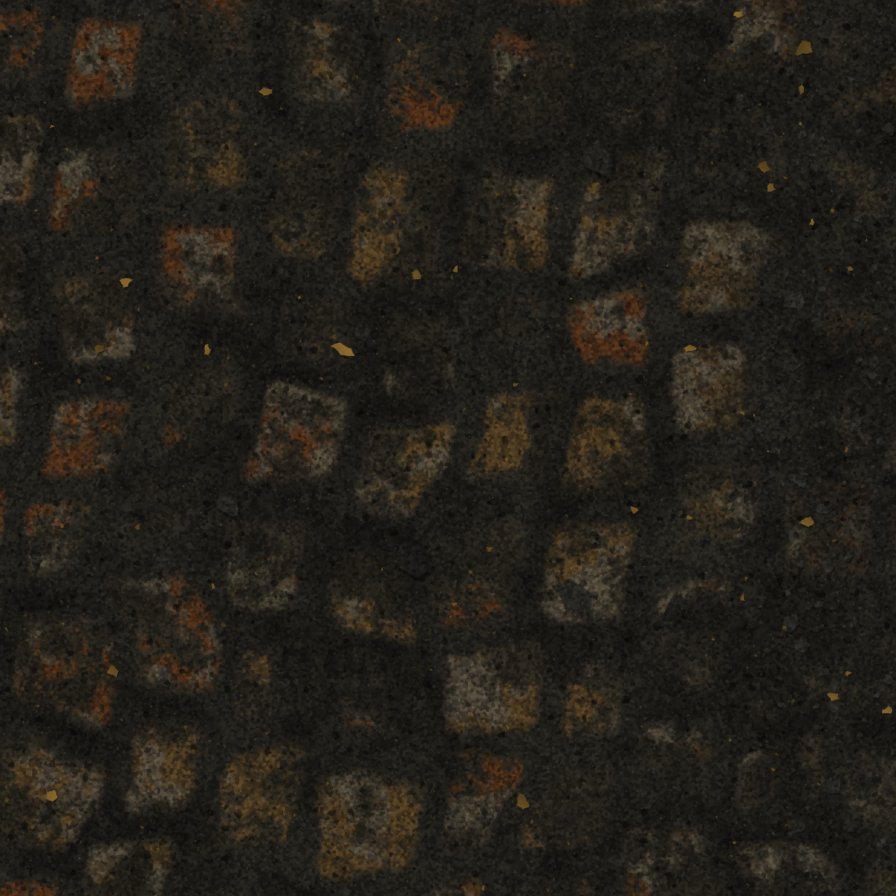
A WebGL 1 fragment shader for this texture:

```glsl
precision highp float;
// Draws worn cobbles sunk in dark soil, strewn with slate chips and ochre flecks.
uniform vec2 u_resolution;

const vec3 SOIL_DARK = vec3(0.080, 0.075, 0.067);
const vec3 SOIL_LIGHT = vec3(0.138, 0.129, 0.106);
const vec3 STONE_DULL = vec3(0.162, 0.146, 0.112);
const vec3 STONE_PALE = vec3(0.310, 0.278, 0.222);
const vec3 OCHRE = vec3(0.310, 0.228, 0.120);
const vec3 RUST = vec3(0.320, 0.175, 0.080);
const vec3 SLATE = vec3(0.142, 0.141, 0.128);
const vec3 GRIT = vec3(0.240, 0.230, 0.200);
const vec3 GOLD = vec3(0.460, 0.350, 0.150);

float hash(vec2 c) {
  vec3 q = fract(c.xyx * 0.1031);
  q += dot(q, q.yzx + 33.33);
  return fract((q.x + q.y) * q.z);
}

vec2 hash2(vec2 c) {
  return vec2(hash(c), hash(c + 57.3));
}

vec2 direction(float angle) {
  return vec2(cos(angle), sin(angle));
}

// Smooth cellular noise: random values spread from jittered cell points.
float cellNoise(vec2 p) {
  vec2 home = floor(p);
  float total = 0.0, weights = 0.0;
  for (int y = -1; y <= 1; y++) {
    for (int x = -1; x <= 1; x++) {
      vec2 cell = home + vec2(x, y);
      vec2 away = p - cell - hash2(cell);
      float weight = exp(-6.0 * dot(away, away));
      total += weight * hash(cell + 21.7);
      weights += weight;
    }
  }
  return total / weights;
}

float layeredNoise(vec2 p) {
  float sum = 0.0, total = 0.0, amplitude = 1.0;
  for (int i = 0; i < 5; i++) {
    sum += amplitude * cellNoise(p);
    total += amplitude;
    amplitude *= 0.68;
    p = mat2(1.7, 1.2, -1.2, 1.7) * p + 13.1;
  }
  return clamp(0.5 + 1.8 * (sum / total - 0.5), 0.0, 1.0);
}

float roundedBox(vec2 p, vec2 halfSize, float radius) {
  vec2 q = abs(p) - halfSize + radius;
  return length(max(q, 0.0)) + min(max(q.x, q.y), 0.0) - radius;
}

// Irregular five-sided shard.
float shard(vec2 p, float size, vec2 seed) {
  float d = -1.0;
  float turn = 6.2832 * hash(seed + 3.7);
  for (int i = 0; i < 5; i++) {
    vec2 key = seed + float(i) * 7.9;
    float angle = turn + 1.2566 * float(i) + 0.7 * hash(key);
    d = max(d, dot(p, direction(angle)) - size * mix(0.45, 1.0, hash(key + 1.3)));
  }
  return d;
}

// Scattered shards: x is coverage, y is brightness.
vec2 scatter(vec2 p, float scale, float chance, float size) {
  vec2 q = p * scale, home = floor(q), result = vec2(0.0);
  float blur = 0.0012 * scale;
  for (int y = -1; y <= 1; y++) {
    for (int x = -1; x <= 1; x++) {
      vec2 cell = home + vec2(x, y);
      if (hash(cell + scale) < chance) {
        vec2 away = q - cell - 0.2 - 0.6 * hash2(cell + 5.0);
        float grow = hash(cell + 8.2);
        float radius = size * mix(0.4, 1.0, grow * grow);
        float cover = smoothstep(blur, -blur, shard(away, radius, cell));
        float tilt = dot(away, direction(6.2832 * grow)) / radius;
        float tone = mix(0.72, 1.3, hash(cell + 2.6)) + 0.12 * tilt;
        if (cover > result.x) result = vec2(cover, tone);
      }
    }
  }
  return result;
}

// Lays shards over a colour, with a soft dark side below them.
vec3 strew(vec3 base, vec2 p, vec3 tint, float scale, float chance, float size, float opacity) {
  float shade = scatter(p + vec2(-0.08, 0.12) * size / scale, scale, chance, size).x;
  vec2 chip = scatter(p, scale, chance, size);
  base *= 1.0 - 0.35 * shade * opacity;
  return mix(base, tint * chip.y, chip.x * opacity);
}

// Leaning columns of cobbles, each worn bare on one side.
vec3 cobbles(vec3 soil, vec2 p, float rough, float stain, float buried) {
  vec2 grid = vec2(p.x - 0.1 * p.y, p.y) * vec2(8.3, 7.4);
  grid += 0.5 * vec2(cellNoise(p * 6.0), cellNoise(p * 6.0 + 40.0));
  grid.y += 0.7 * hash(vec2(floor(grid.x), 4.0));
  vec2 id = floor(grid), local = fract(grid) - 0.5;
  float d = roundedBox(local, mix(vec2(0.32), vec2(0.43), hash2(id)), 0.13);
  d += 0.17 * (rough - 0.5);
  float body = smoothstep(0.05, -0.06, d) * (1.0 - 0.75 * buried);
  float bare = hash(id + 11.0);
  float side = dot(local, direction(6.2832 * hash(id + 17.0)));
  float worn = smoothstep(0.48, 0.86, rough + 0.45 * (bare - 0.5) + 0.55 * side);
  float rusty = step(0.72, hash(id + 29.0));
  vec3 tint = mix(STONE_PALE, mix(OCHRE, RUST, rusty), smoothstep(0.38, 0.6, stain));
  vec3 color = mix(soil, STONE_DULL * (0.7 + 0.6 * rough), body * mix(0.35, 0.95, bare));
  return mix(color, tint, 0.8 * worn * body);
}

void main() {
  vec2 p = gl_FragCoord.xy / u_resolution;
  float rough = layeredNoise(p * 17.0);
  float stain = layeredNoise(p * 11.0 + 70.0);
  float grain = cellNoise(p * 310.0);
  float gravel = smoothstep(0.72, 0.92, p.x + 0.3 * (stain - 0.5));

  // Ground and cobbles
  vec3 color = mix(SOIL_DARK, SOIL_LIGHT, smoothstep(0.1, 0.9, 0.6 * rough + 0.4 * stain));
  color = cobbles(color, p, rough, stain, gravel);

  // Black pits, then slate from small to large
  color *= 1.0 - 0.45 * scatter(p + 0.31, 58.0, 0.3, 0.3).x;
  color = strew(color, p, SLATE, 64.0, 0.5, 0.36, 0.35 + 0.45 * gravel);
  color = strew(color, p, SLATE, 31.0, 0.34, 0.4, 0.4 + 0.45 * gravel);
  color = strew(color, p, SLATE * 0.92, 10.0, 0.13, 0.42, 0.8);
  color *= 0.68 + 0.64 * grain;

  // Pale grit and ochre flecks
  color = strew(color, p, GRIT, 135.0, 0.14, 0.24, 0.6);
  vec2 ragged = p + 0.008 * (vec2(rough, stain) - 0.5);
  color = strew(color, ragged, GOLD * 0.85, 62.0, 0.045, 0.2, 0.8);
  color = strew(color, ragged, GOLD, 25.0, 0.03, 0.28, 0.9);

  gl_FragColor = vec4(color, 1.0);
}
```
